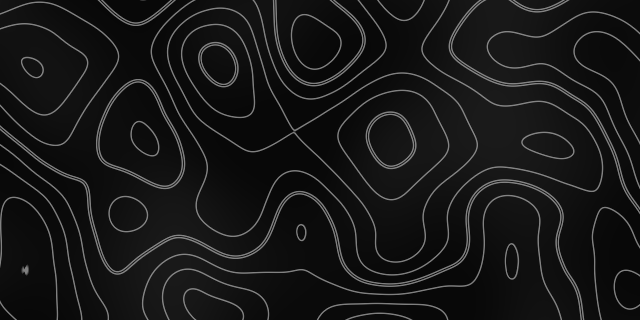
Reproduce this pattern procedurally as a Shadertoy shader.

```glsl
// Topographic contour map: thin grey height lines on a softly mottled black ground.

#define CELL_SIZE 0.38       // width of a hill, in canvas heights
#define LEVELS 6.0           // contours per unit of height
#define INDEX_EVERY 4.0      // each n-th contour is drawn double
#define LINE_WIDTH 0.0028    // in canvas heights
#define DOUBLE_OFFSET 0.0036 // half the gap of a double line
#define EDGE_PIXELS 1.4      // softness of the line edge
#define MOTTLE_SIZE 0.5      // width of a background cloud
#define DARK_GROUND vec3(0.03)
#define LIGHT_GROUND vec3(0.105)
#define LINE_COLOR vec3(0.76)

float hash(vec2 p) {
    return fract(sin(dot(p, vec2(127.1, 311.7))) * 43758.5453);
}

// Slope of a randomly turned plane at one lattice corner
float cornerSlope(vec2 cell, vec2 offset) {
    float angle = 6.2832 * hash(cell);
    return dot(vec2(cos(angle), sin(angle)), offset);
}

float gradientNoise(vec2 p) {
    vec2 i = floor(p), f = fract(p);
    vec2 u = f * f * f * (f * (f * 6.0 - 15.0) + 10.0);
    vec2 e = vec2(1.0, 0.0);
    float low = mix(cornerSlope(i, f), cornerSlope(i + e, f - e), u.x);
    float high = mix(cornerSlope(i + e.yx, f - e.yx), cornerSlope(i + 1.0, f - 1.0), u.x);
    return mix(low, high, u.y);
}

// Terrain: hills, a broad swell and a little irregularity
float terrain(vec2 p) {
    vec2 q = p / CELL_SIZE;
    float h = gradientNoise(q + 7.3);
    h += 0.7 * gradientNoise(q * 0.5 + 31.6);
    h += 0.12 * gradientNoise(q * 1.9 + 53.2);
    return h * LEVELS;
}

// Distance to the nearest contour, index contours split in two
float contourDistance(vec2 p) {
    float h = terrain(p);
    vec2 e = vec2(0.002, 0.0);
    vec2 slope = vec2(terrain(p + e) - h, terrain(p + e.yx) - h) / e.x;
    float level = round(h);
    float d = abs(h - level) / max(length(slope), 0.5);
    bool isIndex = mod(level, INDEX_EVERY) < 0.5;
    return isIndex ? abs(d - DOUBLE_OFFSET) : d;
}

// Share of a soft pixel footprint that the line covers
float lineCoverage(float d, float footprint) {
    float overlap = 0.5 * (LINE_WIDTH + footprint) - d;
    return clamp(overlap, 0.0, min(LINE_WIDTH, footprint)) / footprint;
}

void mainImage(out vec4 fragColor, in vec2 fragCoord) {
    vec2 p = fragCoord / iResolution.y;

    // Mottled ground
    float cloud = gradientNoise(p / MOTTLE_SIZE + 17.4);
    vec3 color = mix(DARK_GROUND, LIGHT_GROUND, smoothstep(-0.4, 0.7, cloud));

    // Contour lines
    float coverage = lineCoverage(contourDistance(p), EDGE_PIXELS / iResolution.y);
    fragColor = vec4(mix(color, LINE_COLOR, coverage), 1.0);
}
```
